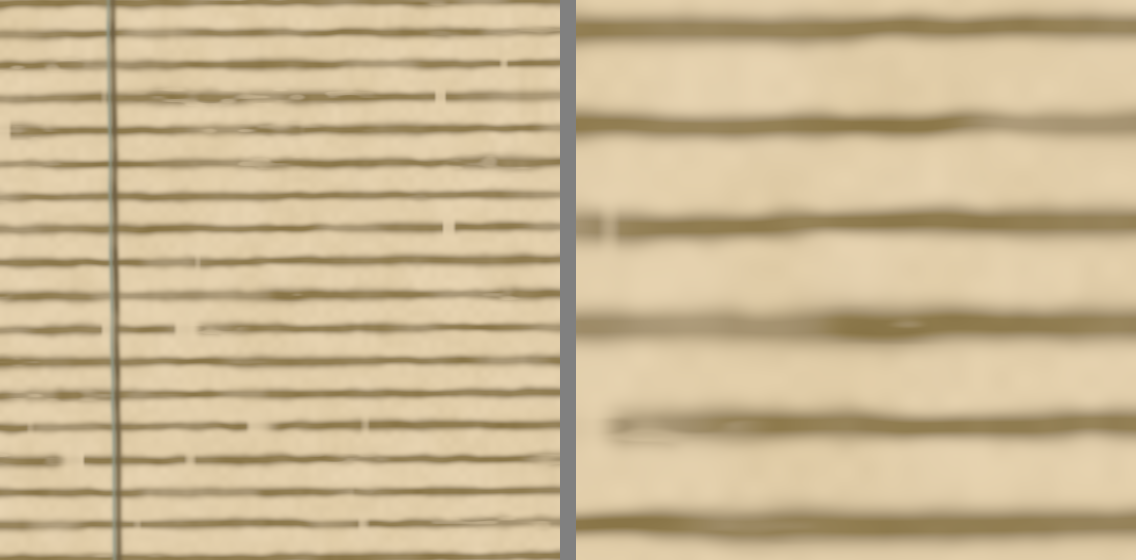
Left, the full canvas; right, a detail of the centre.
Give the GLSL for this pattern, as a three.js fragment shader.

```glsl
varying vec2 vUv;

float hash(vec2 p) {
  p = fract(p * vec2(0.1031, 0.1137));
  p += dot(p, p.yx + 33.33);
  return fract((p.x + p.y) * p.x * 57.0);
}

float noise(vec2 p) {
  vec2 cell = floor(p);
  vec2 f = fract(p);
  f = f * f * (3.0 - 2.0 * f);
  return mix(mix(hash(cell), hash(cell + vec2(1.0, 0.0)), f.x),
             mix(hash(cell + vec2(0.0, 1.0)), hash(cell + 1.0), f.x), f.y);
}

// Noise running along one ruled line, independent on every row
float along(float x, float row, float seed) {
  return noise(vec2(x + 7.3 * row, floor(row * 17.0 + seed * 101.0 + 300.0)));
}

// Blurred stroke that bleeds into the paper
float stroke(float d, float width) {
  return exp(-d * d / (width * width));
}

float ruledLine(vec2 uv) {
  float x = uv.x;
  // Slight rise to the right and a bow in the upper half
  float y = uv.y - 0.005 * (x - 0.5);
  y -= 0.004 * smoothstep(0.42, 0.58, uv.y) * (1.0 - smoothstep(0.88, 0.98, uv.y));
  float pitch = 0.05836;
  float row = floor((y - 0.0052) / pitch + 0.5);
  float center = 0.0052 + row * pitch + (hash(vec2(row + 20.0, 5.0)) - 0.5) * 0.002;
  center += (along(x * 4.0, row, 1.0) - 0.5) * 0.0025;
  center += (along(x * 28.0, row, 2.0) - 0.5) * 0.003;
  float d = y - center;

  // Swelling and thinning ink
  float width = 0.0062 + 0.0044 * along(x * 7.0, row, 3.0);
  width += 0.0022 * (along(x * 42.0, row, 4.0) - 0.5);
  float fray = smoothstep(0.6, 0.85, along(x * 5.0, row, 6.0));
  width *= 1.0 + 0.22 * fray;
  float ink = min(1.1 * stroke(d, width), 1.0);
  ink *= 0.84 + 0.16 * along(x * 22.0, row, 5.0);

  // Dry streaks in the swollen stretches
  ink *= 1.0 - 0.4 * fray * smoothstep(0.45, 0.85, noise(uv * vec2(32.0, 150.0)));

  // Pale stretches and rare breaks
  ink *= mix(0.68, 1.0, smoothstep(0.1, 0.4, along(x * 8.0, row, 8.0)));
  return ink * mix(0.12, 1.0, smoothstep(0.015, 0.075, along(x * 15.0, row, 9.0)));
}

void main() {
  // Paper with soft mottling and faint grain
  vec3 color = vec3(0.888, 0.81, 0.668);
  color += (noise(vUv * 20.0) - 0.5) * vec3(0.025, 0.028, 0.04);
  color += (noise(vUv * 75.0 + 40.0) - 0.5) * 0.022;

  // Horizontal ruling: greyish bleed around an olive core
  float ink = ruledLine(vUv);
  color -= vec3(0.355, 0.345, 0.33) * ink;
  color -= vec3(-0.01, 0.0, 0.05) * smoothstep(0.65, 1.0, ink);

  // Slanted margin rule: pale blue edge beside a brown one
  float margin = vUv.x - mix(0.2125, 0.2, vUv.y);
  margin -= (noise(vec2(3.0, vUv.y * 18.0)) - 0.5) * 0.002;
  float wear = 0.7 + 0.3 * noise(vec2(8.0, vUv.y * 35.0));
  color = mix(color, vec3(0.56, 0.61, 0.56), stroke(margin + 0.0065, 0.0048) * wear * 0.8);
  color = mix(color, vec3(0.43, 0.37, 0.26), stroke(margin - 0.001, 0.006) * wear * 0.95);

  gl_FragColor = vec4(color, 1.0);
}
```
